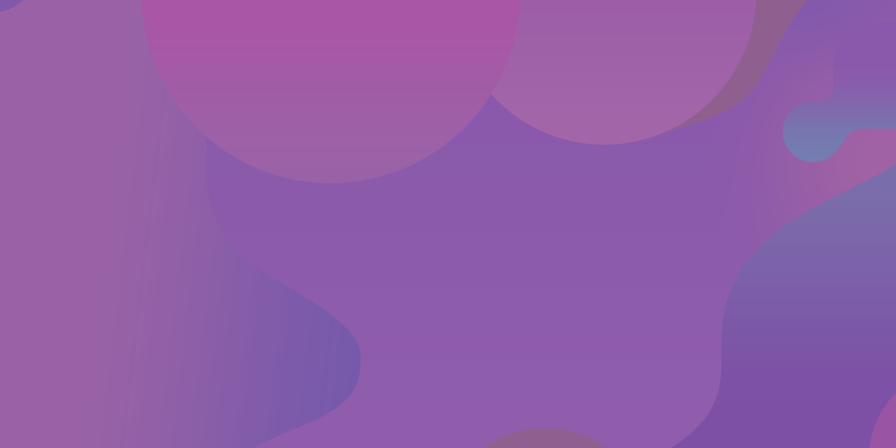
Give the GLSL for this background, as a Shadertoy shader.

```glsl
// Layered purple backdrop of soft wavy shapes, gradient discs and a teal droplet.

// Colours
const vec3 BASE_LOW    = vec3(0.56, 0.365, 0.67);
const vec3 BASE_HIGH   = vec3(0.54, 0.35, 0.67);
const vec3 ROSE        = vec3(0.605, 0.385, 0.65);
const vec3 GLOW_PINK   = vec3(0.63, 0.385, 0.64);
const vec3 INDIGO      = vec3(0.465, 0.35, 0.67);
const vec3 SHADE       = vec3(0.50, 0.35, 0.67);
const vec3 MAGENTA     = vec3(0.665, 0.335, 0.65);
const vec3 MAUVE       = vec3(0.56, 0.375, 0.56);
const vec3 DISC_TOP    = vec3(0.615, 0.37, 0.655);
const vec3 DISC_BOTTOM = vec3(0.635, 0.40, 0.66);
const vec3 VIOLET      = vec3(0.49, 0.315, 0.65);
const vec3 STEEL       = vec3(0.48, 0.43, 0.67);
const vec3 DROP_TOP    = vec3(0.545, 0.35, 0.67);
const vec3 DROP_BOTTOM = vec3(0.45, 0.49, 0.69);
const vec3 PINK        = vec3(0.60, 0.33, 0.645);

// Discs as centre and radius, in canvas heights
const vec3 BIG_DISC    = vec3(0.738, 1.013, 0.422);
const vec3 SMALL_DISC  = vec3(1.349, 1.016, 0.339);
const vec3 CORNER_DISC = vec3(-0.021, 1.078, 0.107);
const vec3 LOW_DISC    = vec3(1.216, -0.198, 0.242);
const vec3 PINK_DISC   = vec3(2.143, -0.021, 0.203);
const vec3 DROP_DISC   = vec3(1.815, 0.706, 0.068);
const float DROP_BLEND = 0.05;

// Antialiased coverage of the region where d is negative
float cover(float d) {
    return clamp(0.5 - d / max(fwidth(d), 1e-5), 0.0, 1.0);
}

float disc(vec2 p, vec3 c) {
    return length(p - c.xy) - c.z;
}

// Hermite edge x(y) between knots that hold (y, x, slope)
float edge(float y, vec3 a, vec3 b) {
    float h = b.x - a.x;
    float t = clamp((y - a.x) / h, 0.0, 1.0);
    float s = 1.0 - t;
    return mix(a.y, b.y, t * t * (3.0 - 2.0 * t))
         + h * t * s * (s * a.z - t * b.z);
}

float leftEdge(float y) {
    vec3 foot  = vec3(0.0, 0.568, 1.5);
    vec3 under = vec3(0.083, 0.742, 1.5);
    vec3 bulge = vec3(0.206, 0.805, 0.0);
    vec3 slope = vec3(0.370, 0.625, -1.75);
    vec3 top   = vec3(0.635, 0.461, 0.0);
    return y < under.x ? edge(y, foot, under)
         : y < bulge.x ? edge(y, under, bulge)
         : y < slope.x ? edge(y, bulge, slope) : edge(y, slope, top);
}

float rightEdge(float y) {
    vec3 foot  = vec3(0.0, 1.497, 1.6);
    vec3 waist = vec3(0.271, 1.612, 0.1);
    vec3 bend  = vec3(0.510, 1.771, 1.5);
    vec3 top   = vec3(0.635, 2.0, 1.5);
    return y < waist.x ? edge(y, foot, waist)
         : y < bend.x ? edge(y, waist, bend) : edge(y, bend, top);
}

float crescentEdge(float y) {
    vec3 tip = vec3(0.706, 1.484, 4.0);
    vec3 mid = vec3(0.857, 1.714, 0.6);
    vec3 top = vec3(1.0, 1.802, 0.9);
    return y < mid.x ? edge(y, tip, mid) : edge(y, mid, top);
}

// Round drop smoothly joined to a slab with a rounded upper corner
float droplet(vec2 p) {
    vec2 q = p - vec2(2.06, 0.833);
    float r = q.y > 0.0 ? 0.105 : 0.016;
    vec2 k = abs(q) - vec2(0.2, 0.12) + r;
    float slab = length(max(k, 0.0)) + min(max(k.x, k.y), 0.0) - r;
    float ball = disc(p, DROP_DISC);
    float h = max(DROP_BLEND - abs(slab - ball), 0.0) / DROP_BLEND;
    return min(slab, ball) - h * h * DROP_BLEND * 0.25;
}

void mainImage(out vec4 fragColor, in vec2 fragCoord) {
    vec2 p = fragCoord / iResolution.y;

    // Base with a pink glow and a cool shade at the right
    vec3 col = mix(BASE_LOW, BASE_HIGH, smoothstep(0.0, 0.8, p.y));
    float glow = 1.0 - smoothstep(0.0, 0.42, length(p - vec2(1.98, 0.64)));
    float shade = 1.0 - smoothstep(0.0, 0.2, length(p - vec2(1.82, 1.0)));
    col = mix(col, GLOW_PINK, glow);
    col = mix(col, SHADE, 0.6 * shade);

    // Crescent behind the small disc
    float inCrescent = step(SMALL_DISC.x, p.x) * step(0.706, p.y);
    col = mix(col, MAUVE, cover(p.x - crescentEdge(p.y)) * inCrescent);
    vec3 smallFill = mix(DISC_BOTTOM, DISC_TOP, smoothstep(0.68, 1.0, p.y));
    col = mix(col, smallFill, cover(disc(p, SMALL_DISC)));

    // Left wave
    float across = smoothstep(0.22, 0.95, p.x + 0.12 * (1.0 - p.y));
    col = mix(col, mix(ROSE, INDIGO, across), cover(p.x - leftEdge(p.y)));
    col = mix(col, SHADE, cover(disc(p, CORNER_DISC)));

    // Large disc
    vec3 bigFill = mix(ROSE, MAGENTA, smoothstep(0.6, 1.02, p.y));
    col = mix(col, bigFill, cover(disc(p, BIG_DISC)));

    // Right wave and lower discs
    vec3 rightFill = mix(VIOLET, STEEL, smoothstep(0.08, 0.65, p.y));
    col = mix(col, rightFill, cover(rightEdge(p.y) - p.x));
    col = mix(col, PINK, cover(disc(p, PINK_DISC)));
    col = mix(col, MAUVE, cover(disc(p, LOW_DISC)));

    // Droplet
    vec3 dropFill = mix(DROP_BOTTOM, DROP_TOP, smoothstep(0.64, 0.86, p.y));
    col = mix(col, dropFill, cover(droplet(p)));

    fragColor = vec4(col, 1.0);
}
```
